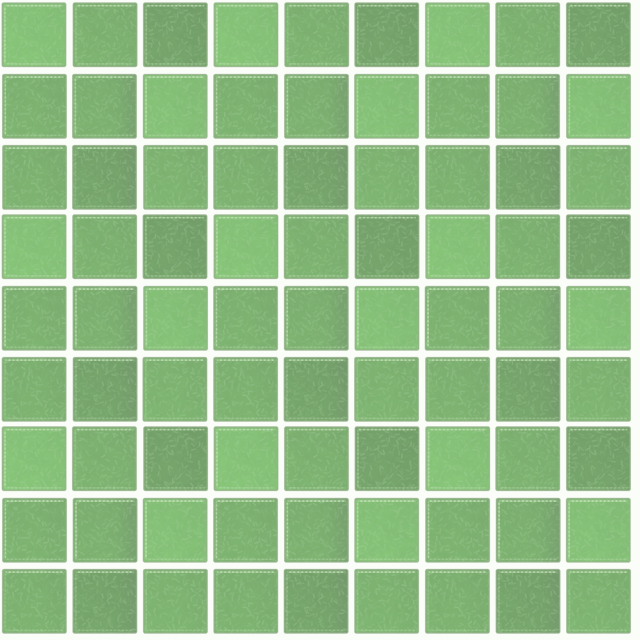
Give the GLSL for this pattern, as a WebGL 2 fragment shader.

```glsl
#version 300 es
precision highp float;

uniform vec2 u_resolution;
out vec4 fragColor;

// Layout, in canvas widths
const float TILE_COUNT = 9.0;
const float BLOCK = 3.0;
const vec2 FIRST_CENTER = vec2(0.0535, 0.0553);
const vec2 PITCH = vec2(0.1102, 0.1104);
const float HALF_TILE = 0.0505;
const float CORNER_RADIUS = 0.0035;
const vec3 ROW_SHIFT = vec3(-0.001, 0.0004, 0.001);
const float SHIFT_JITTER = 0.0012;

// Surface detail
const float EDGE_BLUR = 0.0013;
const float RIM_WIDTH = 0.0032;
const float STRAND_CELL = 0.0075;
const float STRAND_HALF_LENGTH = 0.36;
const float STRAND_WIDTH = 0.16;
const float STRAND_STRENGTH = 0.30;
const float GLINT_INSET = 0.0050;
const float GLINT_PERIOD = 0.0062;

// Tone of each tile in the block, one row per line, top row first
const mat3 TONES = mat3(
    0.96, 0.46, 0.04,
    0.48, 0.42, 0.90,
    0.46, 0.08, 0.52);

const vec3 GROUT = vec3(0.985, 0.993, 0.978);
const vec3 GLASS_DARK = vec3(0.455, 0.630, 0.415);
const vec3 GLASS_LIGHT = vec3(0.525, 0.765, 0.470);
const vec3 RIM = vec3(0.60, 0.69, 0.56);
const vec3 STRAND = vec3(0.68, 0.83, 0.65);
const vec3 GLINT = vec3(0.80, 0.91, 0.75);
const vec3 SHADE = vec3(0.46, 0.58, 0.44);

float hash(vec2 p) {
    return fract(sin(dot(p, vec2(127.1, 311.7))) * 43758.5);
}

float roundedBox(vec2 p, float halfSize, float radius) {
    vec2 q = abs(p) - halfSize + radius;
    return length(max(q, 0.0)) + min(max(q.x, q.y), 0.0) - radius;
}

// Short glass fibres, one per cell, randomly turned
float strands(vec2 p, float seed) {
    vec2 cell = floor(p);
    float light = 0.0;
    for (int j = -1; j <= 1; j++) {
        for (int i = -1; i <= 1; i++) {
            vec2 id = cell + vec2(i, j);
            vec2 key = id + seed;
            vec2 center = id + vec2(hash(key), hash(key + 17.3));
            float angle = 6.2832 * hash(key + 41.9);
            vec2 dir = vec2(cos(angle), sin(angle));
            vec2 d = p - center;
            d -= dir * clamp(dot(d, dir), -STRAND_HALF_LENGTH, STRAND_HALF_LENGTH);
            float mark = 1.0 - smoothstep(0.0, STRAND_WIDTH * 2.0, length(d));
            light = max(light, mark * hash(key + 73.1));
        }
    }
    return light;
}

// Soft mottling from layered sines
float mottle(vec2 p, float seed) {
    float sum = 0.0;
    float weight = 0.5;
    for (int i = 0; i < 4; i++) {
        sum += weight * sin(p.x + seed + 1.7 * sin(p.y)) * sin(p.y - seed);
        p = mat2(1.2, 1.5, -1.5, 1.2) * p;
        weight *= 0.6;
    }
    return sum;
}

// Broken highlight along one edge: inset across it, position along it
float glintLine(float inset, float along, float seed) {
    float line = 1.0 - smoothstep(0.0006, 0.0021, abs(inset - GLINT_INSET));
    float dash = 0.5 + 0.5 * sin(6.2832 * along / GLINT_PERIOD + seed);
    float span = 1.0 - smoothstep(0.85, 0.93, abs(along) / HALF_TILE);
    return line * span * mix(0.35, 1.0, dash);
}

void main() {
    // Tile index and local position, y pointing up within the tile
    vec2 uv = gl_FragCoord.xy / u_resolution;
    vec2 grid = vec2(uv.x, 1.0 - uv.y) - FIRST_CENTER;
    vec2 index = clamp(floor(grid / PITCH + 0.5), 0.0, TILE_COUNT - 1.0);
    vec2 slot = mod(index, BLOCK);
    ivec2 s = ivec2(slot);
    float seed = 20.0 * hash(slot + 3.7);
    vec2 shift = vec2((hash(index + 9.0) - 0.5) * SHIFT_JITTER, ROW_SHIFT[s.y]);
    vec2 p = (grid - index * PITCH - shift) * vec2(1.0, -1.0);
    vec2 q = p / HALF_TILE;

    // Glass body, lighter toward the lower left
    float tone = TONES[s.y][s.x] - 0.07 * (q.x + q.y);
    tone += 0.10 * mottle(q * 5.0, seed);
    vec3 color = mix(GLASS_DARK, GLASS_LIGHT, tone);
    float sideShade = smoothstep(0.35, 1.0, q.x) * step(0.5, slot.x) * (1.0 - step(1.5, slot.x));
    color = mix(color, SHADE, 0.45 * sideShade * step(0.5, slot.y));
    color = mix(color, STRAND, STRAND_STRENGTH * strands(p / STRAND_CELL, seed));

    // Edge highlights
    float sideGlint = 0.25 + 0.55 * hash(slot + 5.1);
    float glint = 0.75 * glintLine(HALF_TILE - p.y, p.x, seed);
    glint = max(glint, sideGlint * glintLine(HALF_TILE + p.x, p.y, seed));
    glint = max(glint, 0.35 * glintLine(HALF_TILE + p.y, p.x, seed));
    color = mix(color, GLINT, glint);

    // Worn rim, then grout
    float dist = roundedBox(p, HALF_TILE, CORNER_RADIUS);
    color = mix(color, RIM, 0.8 * smoothstep(-RIM_WIDTH, -0.0006, dist));
    float blur = max(EDGE_BLUR, 0.7 / min(u_resolution.x, u_resolution.y));
    color = mix(color, GROUT, smoothstep(-blur, blur, dist));
    fragColor = vec4(color, 1.0);
}
```
